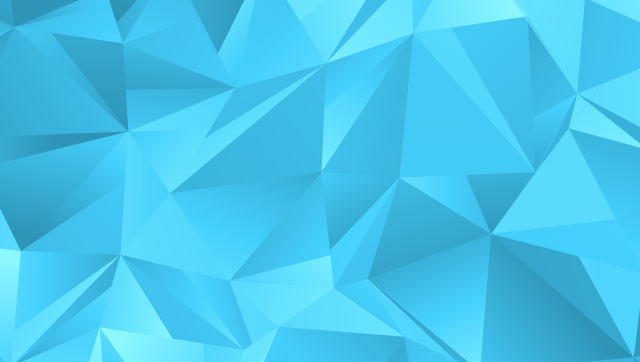
Write a WebGL 2 fragment shader that draws this background.

```glsl
#version 300 es
precision highp float;

#define CELL 0.28
#define JITTER 0.84
#define SPLIT_CHANCE 0.62
#define FACET_CONTRAST 1.15
#define REGION_CONTRAST 0.95
#define SLOPE 1.0
#define TONE_BIAS -0.05
#define SEED vec2(17.0, 43.0)
#define DEEP_BLUE vec3(0.18, 0.58, 0.72)
#define SKY_BLUE vec3(0.27, 0.815, 0.99)
#define PALE_CYAN vec3(0.55, 0.97, 1.0)

uniform vec2 u_resolution;
out vec4 fragColor;

vec3 hash(vec2 s) {
    vec3 q = fract(s.xyx * vec3(0.1031, 0.1030, 0.0973));
    q += dot(q, q.yxz + 33.33);
    return fract((q.xxy + q.yzz) * q.zyx);
}

// Corner of the jittered grid, in cell units
vec2 gridPoint(vec2 id) {
    return id + JITTER * (hash(id + SEED).xy - 0.5);
}

float cross2(vec2 a, vec2 b) {
    return a.x * b.y - a.y * b.x;
}

// Signed distance to the line a-b, positive on its left
float edgeDistance(vec2 p, vec2 a, vec2 b) {
    vec2 e = b - a;
    return cross2(e, p - a) / max(length(e), 1e-4);
}

// Broad light and shade: dark upper left and lower right, pale in between
float regionTone(vec2 p) {
    vec2 uv = p * CELL * vec2(u_resolution.y / u_resolution.x, 1.0);
    float sweep = (0.5 - uv.y) * cos(3.1416 * uv.x);
    float ripple = 0.12 * sin(7.0 * uv.x + 2.0 * uv.y - 3.2);
    return REGION_CONTRAST * (sweep + ripple);
}

vec3 palette(float tone) {
    tone = clamp(tone, -1.0, 1.0);
    return mix(SKY_BLUE, tone < 0.0 ? DEEP_BLUE : PALE_CYAN, abs(tone));
}

// Adds one facet with a linear gradient; rgb is weighted by coverage
void addFacet(inout vec4 sum, vec2 p, float pixel, vec2 a, vec2 b, vec2 c, vec2 seed) {
    float side = cross2(b - a, c - a) < 0.0 ? -1.0 : 1.0;
    float inside = min(side * edgeDistance(p, a, b),
                   min(side * edgeDistance(p, b, c), side * edgeDistance(p, c, a)));
    float coverage = clamp(0.5 + inside / pixel, 0.0, 1.0);
    if (coverage <= 0.0) return;

    vec3 h = hash(seed);
    vec2 center = (a + b + c) / 3.0;
    float angle = 6.2832 * h.y;
    float along = dot(p - center, vec2(cos(angle), sin(angle)));
    float tone = TONE_BIAS + regionTone(center) + FACET_CONTRAST * (h.x - 0.5)
               + SLOPE * h.z * along;
    sum += coverage * vec4(palette(tone), 1.0);
}

// Some triangles are cut from their first corner, giving fans of slivers
void addTriangle(inout vec4 sum, vec2 p, float pixel, vec2 a, vec2 b, vec2 c, vec2 seed) {
    vec3 h = hash(seed + 5.7);
    if (h.x < SPLIT_CHANCE) {
        vec2 cut = mix(b, c, mix(0.25, 0.75, h.y));
        addFacet(sum, p, pixel, a, b, cut, seed + 11.3);
        addFacet(sum, p, pixel, a, cut, c, seed + 23.9);
    } else {
        addFacet(sum, p, pixel, a, b, c, seed);
    }
}

void main() {
    vec2 p = gl_FragCoord.xy / (u_resolution.y * CELL);
    float pixel = 1.0 / (u_resolution.y * CELL);
    vec4 sum = vec4(0.0);

    // Neighbouring quads, each split along a random diagonal
    for (int j = -1; j <= 1; j++) {
        for (int i = -1; i <= 1; i++) {
            vec2 id = floor(p) + vec2(i, j);
            vec2 a = gridPoint(id);
            vec2 b = gridPoint(id + vec2(1.0, 0.0));
            vec2 c = gridPoint(id + vec2(1.0, 1.0));
            vec2 d = gridPoint(id + vec2(0.0, 1.0));
            vec2 seed = id * 3.0 + SEED.yx;
            if (hash(seed + 2.1).z < 0.5) {
                addTriangle(sum, p, pixel, a, b, c, seed);
                addTriangle(sum, p, pixel, c, d, a, seed + 71.7);
            } else {
                addTriangle(sum, p, pixel, b, c, d, seed);
                addTriangle(sum, p, pixel, d, a, b, seed + 71.7);
            }
        }
    }
    fragColor = vec4(sum.rgb / max(sum.a, 1e-4), 1.0);
}
```
